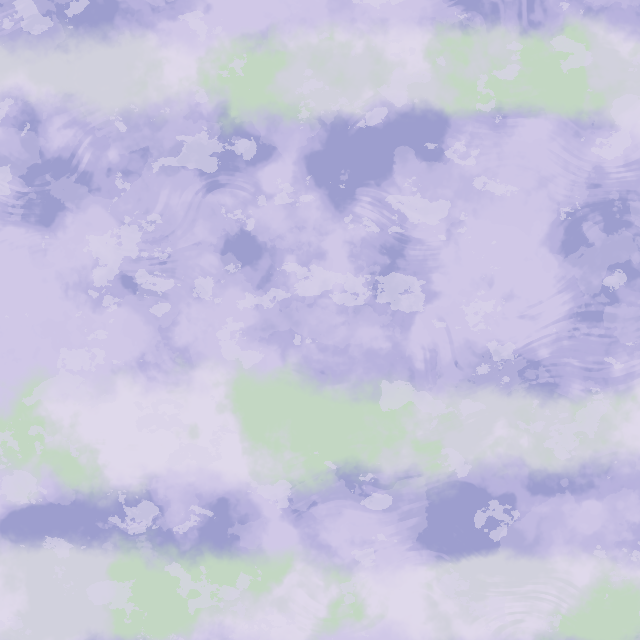
Write a WebGL 1 fragment shader that draws this texture.

```glsl
precision highp float;
uniform vec2 u_resolution;

vec2 hash2(vec2 cell) {
  return fract(sin(vec2(dot(cell, vec2(127.1, 311.7)),
                        dot(cell, vec2(269.5, 183.3)))) * 43758.545);
}

// Smooth cellular noise: cell values blended by distance to their points
float cellNoise(vec2 p) {
  vec2 base = floor(p);
  float sum = 0.0, total = 0.0;
  for (int j = -1; j <= 1; j++) {
    for (int i = -1; i <= 1; i++) {
      vec2 cell = base + vec2(float(i), float(j));
      vec2 h = hash2(cell);
      vec2 d = cell + 0.1 + 0.8 * h - p;
      float weight = exp(-8.0 * dot(d, d));
      sum += weight * fract(h.x * 57.0 + h.y * 31.0);
      total += weight;
    }
  }
  return sum / total;
}

// Ragged cloud: rotated octaves of cellular noise
float cloud(vec2 p) {
  float sum = 0.0, amp = 0.44;
  for (int i = 0; i < 6; i++) {
    sum += amp * cellNoise(p);
    p = mat2(1.6, 1.2, -1.2, 1.6) * p + 17.3;
    amp *= 0.58;
  }
  return sum;
}

// Distance to a horizontal band, negative inside
float band(float y, float centre, float halfHeight) {
  return abs(y - centre) - halfHeight;
}

void main() {
  vec2 p = gl_FragCoord.xy / u_resolution.y;

  // Curved brush hairs, strongest in scattered places
  float bend = 0.035 * sin(p.x * 13.0 + 3.0 * sin(p.y * 9.0))
             + 0.02 * sin(p.x * 29.0 - p.y * 17.0);
  float hairs = cellNoise(vec2(p.x * 22.0, (p.y + bend) * 130.0)) - 0.5;
  float patches = cellNoise(p * 7.0 + 40.0);
  float brush = hairs * smoothstep(0.3, 0.8, patches);

  // Violet ground with flat dark pools and pale clouds
  float tone = cloud(p * 5.0 + 3.7) + 0.13 * brush;
  vec3 colour = mix(vec3(0.615, 0.62, 0.807), vec3(0.72, 0.70, 0.865),
                    smoothstep(0.36, 0.47, tone));
  colour = mix(colour, vec3(0.815, 0.785, 0.907), smoothstep(0.48, 0.64, tone));

  // Crisp overlapping dabs
  float dabs = cloud(p * 9.0 + 61.0) + 0.06 * brush;
  colour = mix(colour, vec3(0.80, 0.77, 0.90), 0.45 * smoothstep(0.54, 0.57, dabs));

  // Soft misty bands
  float mist = cloud(p * 6.0 + 91.0);
  float d = min(band(p.y, 0.885, 0.068),
                min(band(p.y, 0.328, 0.066), band(p.y, 0.062, 0.056)));
  d += 0.12 * (mist - 0.5) + 0.05 * (tone - 0.5);
  float inBand = 1.0 - smoothstep(-0.026, 0.026, d);
  vec3 haze = mix(vec3(0.82, 0.82, 0.865), vec3(0.875, 0.85, 0.92),
                  smoothstep(0.4, 0.58, tone));

  // Green stains inside the bands
  float stain = cloud(p * vec2(5.5, 5.0) + 128.0) + 0.05 * brush;
  haze = mix(haze, vec3(0.79, 0.82, 0.82), 0.7 * smoothstep(0.42, 0.54, stain));
  haze = mix(haze, vec3(0.765, 0.845, 0.765), smoothstep(0.51, 0.62, stain));
  colour = mix(colour, haze, inBand);

  // Sparse pale flakes
  float flakes = cloud(p * vec2(15.0, 19.0) + 205.0);
  colour = mix(colour, vec3(0.85, 0.83, 0.91), 0.65 * smoothstep(0.66, 0.68, flakes));

  gl_FragColor = vec4(colour, 1.0);
}
```
